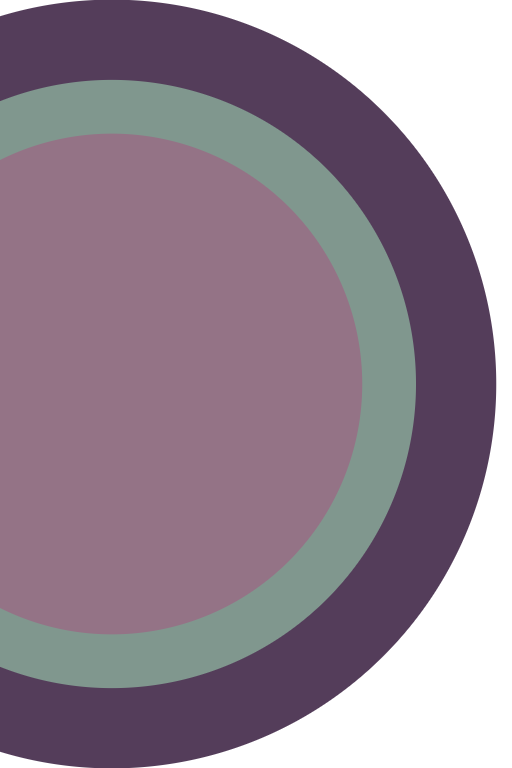
This background is drawn by a Shadertoy shader. Its source:

```glsl
// Three flat concentric discs on white, their shared centre left of the middle
// so that the canvas edge crops them. Each disc is a circle distance function,
// painted from the largest to the smallest with an antialiased edge.

// Coverage of a disc: 1 inside, 0 outside, blended over one pixel.
float discMask(vec2 offset, float radius) {
    float pixel = 1.0 / iResolution.y;
    return clamp(0.5 - (length(offset) - radius) / pixel, 0.0, 1.0);
}

void mainImage(out vec4 fragColor, in vec2 fragCoord) {
    // Canvas heights, measured from the common centre
    vec2 centre = vec2(0.2185 * iResolution.x / iResolution.y, 0.5);
    vec2 offset = fragCoord / iResolution.y - centre;

    // White ground, then plum, sage and mauve discs
    vec3 color = vec3(1.0);
    color = mix(color, vec3(0.329, 0.239, 0.353), discMask(offset, 0.5005));
    color = mix(color, vec3(0.502, 0.592, 0.557), discMask(offset, 0.396));
    color = mix(color, vec3(0.580, 0.451, 0.525), discMask(offset, 0.326));

    fragColor = vec4(color, 1.0);
}
```
